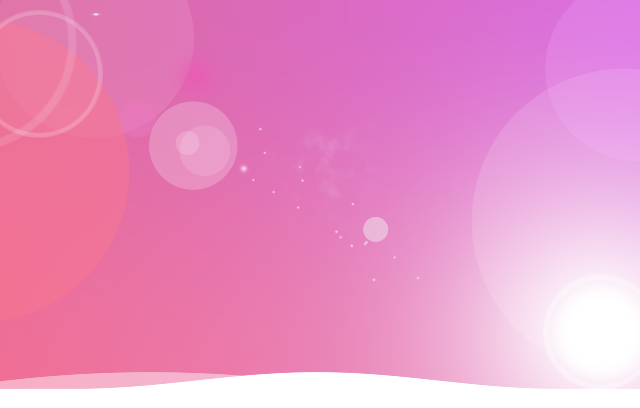
This background is drawn by a Shadertoy shader. Its source:

```glsl
// Pink and violet gradient with lens discs, a glowing sun, faint mist and white waves.

#define SUN vec2(93.9, 11.85)
#define SUN_REACH 23.4
#define MIST_CENTER vec2(52.0, 37.5)
#define MIST_STRENGTH 0.22
#define SPECK_COUNT 16
#define WAVE_BASE 3.0
#define WAVE_TOP 5.6
#define BOTTOM_LEFT vec3(0.94, 0.435, 0.585)
#define BOTTOM_RIGHT vec3(0.89, 0.54, 0.79)
#define TOP_LEFT vec3(0.865, 0.41, 0.62)
#define TOP_RIGHT vec3(0.85, 0.42, 0.88)

const vec3 WHITE = vec3(1.0);

vec2 hash2(vec2 p) {
    p = vec2(dot(p, vec2(127.1, 311.7)), dot(p, vec2(269.5, 183.3)));
    return fract(sin(p) * 43758.5);
}

float gradientNoise(vec2 p) {
    vec2 i = floor(p), f = fract(p);
    vec2 u = f * f * (3.0 - 2.0 * f);
    vec2 e = vec2(1.0, 0.0);
    float a = dot(hash2(i) * 2.0 - 1.0, f);
    float b = dot(hash2(i + e) * 2.0 - 1.0, f - e);
    float c = dot(hash2(i + e.yx) * 2.0 - 1.0, f - e.yx);
    float d = dot(hash2(i + 1.0) * 2.0 - 1.0, f - 1.0);
    return mix(mix(a, b, u.x), mix(c, d, u.x), u.y);
}

float fbm(vec2 p) {
    float sum = 0.0, amp = 0.6;
    for (int i = 0; i < 4; i++) {
        sum += amp * gradientNoise(p);
        p = p * 2.03 + 7.1;
        amp *= 0.5;
    }
    return sum;
}

// Coverage of the inside of a signed distance, one pixel soft.
float fill(float dist) {
    float pixel = 100.0 / iResolution.x;
    return smoothstep(0.5 * pixel, -0.5 * pixel, dist);
}

float disc(vec2 p, vec2 center, float radius) {
    return fill(length(p - center) - radius);
}

float ring(vec2 p, vec2 center, float radius, float width) {
    float d = abs(length(p - center) - radius);
    return smoothstep(width, width * 0.4, d);
}

float glow(vec2 p, vec2 center, float radius) {
    vec2 d = (p - center) / radius;
    return exp(-dot(d, d));
}

void mainImage(out vec4 fragColor, in vec2 fragCoord) {
    // Position in percent of the canvas width
    vec2 p = fragCoord / iResolution.x * 100.0;
    vec2 uv = fragCoord / iResolution.xy;

    // Sky gradient
    vec3 col = mix(mix(BOTTOM_LEFT, BOTTOM_RIGHT, uv.x),
                   mix(TOP_LEFT, TOP_RIGHT, uv.x), smoothstep(0.0, 1.0, uv.y));

    // Large discs at the left and right edges
    col = mix(col, WHITE, 0.09 * disc(p, vec2(14.7, 57.8), 15.6));
    col = mix(col, vec3(0.97, 0.46, 0.57), 0.55 * disc(p, vec2(-3.5, 37.0), 23.7));
    col = mix(col, WHITE, 0.13 * disc(p, vec2(97.5, 29.2), 23.8));
    col = mix(col, vec3(0.95, 0.65, 0.98), 0.22 * disc(p, vec2(99.6, 53.0), 14.4));

    // Rings in the upper left
    col = mix(col, WHITE, 0.20 * ring(p, vec2(6.1, 52.2), 9.6, 0.5));
    col = mix(col, WHITE, 0.04 * disc(p, vec2(6.1, 52.2), 9.6));
    col = mix(col, WHITE, 0.13 * ring(p, vec2(-5.2, 57.2), 16.5, 0.9));

    // Magenta spots
    vec3 magenta = vec3(0.93, 0.34, 0.70);
    col = mix(col, magenta, 0.65 * glow(p, vec2(30.7, 51.7), 2.7));
    col = mix(col, vec3(0.92, 0.47, 0.75), 0.5 * disc(p, vec2(21.5, 45.2), 2.9));

    // Nested pale discs and a single one
    col = mix(col, WHITE, 0.22 * disc(p, vec2(30.2, 41.0), 6.9));
    col = mix(col, WHITE, 0.13 * disc(p, vec2(32.0, 40.2), 3.95));
    col = mix(col, WHITE, 0.17 * disc(p, vec2(29.3, 41.4), 1.85));
    col = mix(col, vec3(0.91, 0.76, 0.86), 0.75 * disc(p, vec2(58.7, 27.9), 1.95));

    // Mist and specks along a falling diagonal
    float mist = smoothstep(-0.1, 0.5, fbm(p * 0.3)) * glow(p, MIST_CENTER, 6.5);
    col = mix(col, WHITE, MIST_STRENGTH * mist);
    for (int i = 0; i < SPECK_COUNT; i++) {
        float t = (float(i) + 0.5) / float(SPECK_COUNT);
        vec2 jitter = hash2(vec2(float(i), 4.7)) - 0.5;
        vec2 spot = mix(vec2(38.0, 42.0), vec2(65.0, 20.0), t) + jitter * vec2(5.0, 9.0);
        col = mix(col, WHITE, 0.7 * glow(p, spot, 0.14 + 0.1 * abs(jitter.x)));
    }
    col = mix(col, WHITE, 0.7 * glow(p, vec2(38.1, 37.4), 0.45));
    col = mix(col, WHITE, 0.9 * glow((p - vec2(15.0, 61.5)) * vec2(0.4, 1.0), vec2(0.0), 0.17));

    // Sun with wide haze, core and halo
    float sunDist = length(p - SUN);
    col = mix(col, WHITE, exp(-pow(sunDist / SUN_REACH, 1.6)));
    col = mix(col, WHITE, smoothstep(9.0, 4.5, sunDist));
    col = mix(col, WHITE, 0.35 * ring(p, SUN, 8.6, 0.6));

    // Pale back wave, then white front wave
    float backX = (p.x - 23.4) / 23.4;
    col = mix(col, WHITE, 0.45 * fill(p.y - WAVE_TOP + 1.43 * backX * backX));
    float frontX = clamp((p.x - 49.5) / 37.8, -1.0, 1.0);
    float crest = mix(WAVE_BASE, WAVE_TOP, 0.5 + 0.5 * cos(3.14159 * frontX));
    col = mix(col, WHITE, fill(p.y - crest));

    fragColor = vec4(col, 1.0);
}
```
